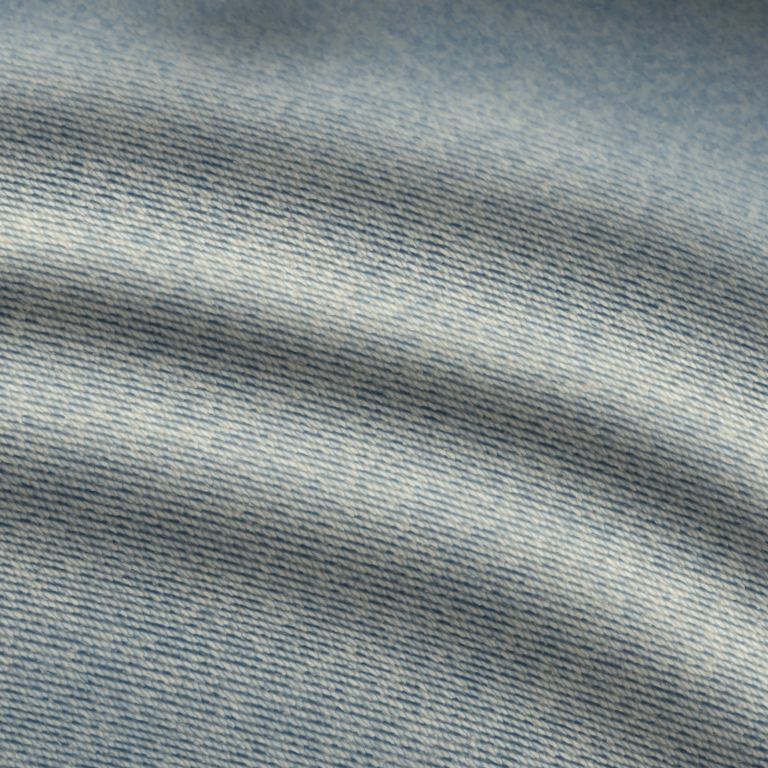
A Shadertoy shader for this texture:

```glsl
// Faded blue denim lying in soft diagonal folds, seen with a shallow focus.
// Folds are Gaussian bands along a bent axis; about 90 twill ribs run beside
// them, each cut into slanted stitches and worn by smooth cellular speckle.

float hash(vec2 p) {
    return fract(sin(dot(p, vec2(127.1, 311.7))) * 43758.5);
}

// Smooth cellular noise: jittered points blend their random tones.
float speckle(vec2 p) {
    vec2 cell = floor(p);
    float tone = 0.0, total = 0.0;
    for (int j = -1; j <= 1; j++) {
        for (int i = -1; i <= 1; i++) {
            vec2 c = cell + vec2(i, j);
            vec2 d = c + vec2(hash(c + 3.1), hash(c + 17.7)) - p;
            float weight = exp(-5.0 * dot(d, d));
            tone += weight * hash(c + 41.3);
            total += weight;
        }
    }
    return tone / total;
}

// Soft band across the fold axis.
float band(float v, float center, float width) {
    float d = (v - center) / width;
    return exp(-d * d);
}

void mainImage(out vec4 fragColor, in vec2 fragCoord) {
    vec2 uv = fragCoord / iResolution.xy;
    vec2 p = vec2(uv.x, 1.0 - uv.y);

    // Fold axis: bends downward to the right, more steeply near the bottom
    float bend = 0.12 * p.x + 0.125 * p.x * p.x;
    float v = p.y - bend * (0.6 + 0.95 * p.y);
    v += 0.006 * sin(p.x * 7.0 + p.y * 4.0);

    // Crests catch the light, hollows fall into shade
    float crest = band(v, 0.308, 0.055) + 0.9 * band(v, 0.518, 0.06)
                + 0.6 * band(v, 0.07, 0.06);
    float hollow = band(v, 0.398, 0.055) + 0.85 * band(v, 0.645, 0.08)
                 + 0.65 * band(v, 0.17, 0.055) + 1.1 * band(v, -0.18, 0.12);
    hollow += 0.6 * band(length((p - vec2(0.33, 0.04)) * vec2(0.4, 1.0)), 0.0, 0.06);
    hollow += 0.25 * smoothstep(0.66, 0.95, v);
    float light = 0.92 + 0.14 * crest - 0.38 * hollow;

    // Grain at three sizes, sloping with the cloth
    vec2 cloth = vec2(p.x, p.y - 0.28 * p.x);
    float fine = speckle(cloth * vec2(210.0, 240.0)) - 0.5;
    float medium = speckle(cloth * vec2(95.0, 130.0) + 9.0) - 0.5;
    float broad = speckle(cloth * vec2(9.0, 14.0) + 31.0) - 0.5;

    // Twill ribs, packed closer with distance and on the crests
    float along = p.y - 0.22 * p.x - 0.07 * p.x * p.x;
    along += 0.003 * sin((v - 0.306) * 30.2);
    float rib = along * (101.0 - 8.0 * along) + 0.16 * medium + 0.16 * fine;
    float row = floor(rib);
    float groove = smoothstep(0.1, 0.5, abs(fract(rib) - 0.5));
    groove *= clamp(1.0 + 0.9 * fine + 0.7 * medium, 0.5, 1.4);

    // Slanted stitches, each with its own fading
    float stitch = p.x * 92.0 - 0.8 * rib + 0.37 * row + 0.6 * fine + 0.4 * medium;
    float gap = smoothstep(0.12, 0.5, abs(fract(stitch) - 0.5));
    float fade = hash(vec2(floor(stitch), row)) - 0.5;

    // Sharp in the middle, blurred toward the top and softer below
    float focus = smoothstep(-0.02, 0.24, v) * (1.0 - 0.2 * smoothstep(0.6, 0.9, v));
    float weave = focus * (1.0 - 0.55 * clamp(crest, 0.0, 1.0));

    // Indigo left in the grooves, worn away on the crests
    float dye = 0.40 - 0.18 * crest + 0.12 * broad + 0.24 * medium + 0.36 * fine;
    dye += weave * (0.62 * (groove - 0.38) + 0.2 * (gap - 0.36) * (1.0 - groove)
                  + 0.22 * fade * (1.0 - groove));
    dye += 0.3 * (1.0 - smoothstep(-0.1, 0.2, v)) + 0.14 * smoothstep(0.68, 0.95, v);

    vec3 cream = vec3(0.81, 0.805, 0.75);
    vec3 indigo = vec3(0.37, 0.48, 0.56);
    vec3 color = mix(cream, indigo, clamp(dye, 0.0, 1.15)) * light;

    // Thread relief and loose fibre
    color *= 1.0 - weave * (0.24 * (groove - 0.38) + 0.14 * (gap - 0.36));
    color *= 1.0 + 0.16 * fine * (0.5 + 0.5 * focus);
    fragColor = vec4(clamp(color, 0.0, 1.0), 1.0);
}
```
